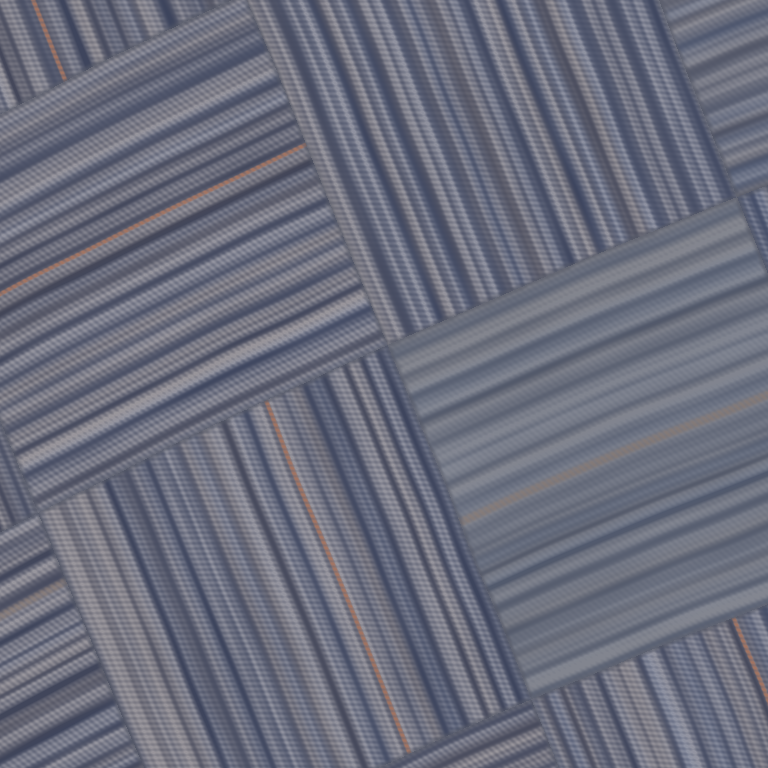
Reproduce this texture procedurally as a WebGL 1 fragment shader.

```glsl
precision highp float;
uniform vec2 u_resolution;

const float TAU = 6.2831853;

// Layout: one tile corner and the two tile edges, in canvas units
const vec2 CORNER = vec2(0.505, 0.551);
const vec2 EDGE_U = vec2(0.455, 0.205);
const vec2 EDGE_V = vec2(-0.187, 0.460);
const float FLOOR_BEND = 0.065;

// Pile: counts are per tile
const float BANDS = 11.0;
const float STRIPES = 17.0;
const float YARNS = 64.0;
const float STITCHES = 66.0;
const float STITCH_DEPTH = 0.26;
const float SEAM_WIDTH = 0.008;
const float ACCENT_WIDTH = 0.0055;

const vec3 NAVY = vec3(0.285, 0.300, 0.375);
const vec3 PALE = vec3(0.560, 0.555, 0.590);
const vec3 BLUE_SHIFT = vec3(-0.045, -0.014, 0.030);
const vec3 FADED = vec3(0.425, 0.455, 0.500);
const vec3 ORANGE = vec3(0.640, 0.455, 0.380);
const vec3 FADED_ORANGE = vec3(0.530, 0.475, 0.450);
const vec3 SEAM = vec3(0.335, 0.350, 0.405);

float hash(vec2 p) {
    p = fract(p * vec2(0.1731, 0.2379));
    p += dot(p, p.yx + 19.19);
    return fract((p.x + p.y) * p.x * 7.31);
}

float noise(vec2 p) {
    vec2 i = floor(p);
    vec2 f = fract(p);
    f = f * f * (3.0 - 2.0 * f);
    return mix(mix(hash(i), hash(i + vec2(1.0, 0.0)), f.x),
               mix(hash(i + vec2(0.0, 1.0)), hash(i + 1.0), f.x), f.y);
}

float cross2(vec2 a, vec2 b) {
    return a.x * b.y - a.y * b.x;
}

// Lightness across a tile: narrow stripes of drifting spacing and strength
float unevenStripes(float s, float seed) {
    float phase = TAU * (STRIPES * s + 1.3 * noise(vec2(s * 7.0, seed)));
    float strength = 0.16 + 0.20 * noise(vec2(s * 9.0, seed + 5.0));
    float broad = noise(vec2(s * 11.0, seed + 7.0)) - 0.5;
    float middle = noise(vec2(s * 36.0, seed + 11.0)) - 0.5;
    float fine = noise(vec2(s * YARNS, seed + 13.0)) - 0.5;
    return 0.5 + strength * (sin(phase) + 0.4 * cos(2.0 * phase))
         + 0.22 * broad + 0.5 * middle + 0.4 * fine;
}

// Lightness across a tile with regular bands, each split by a thin line
float evenStripes(float s, float seed) {
    float phase = TAU * BANDS * s;
    float yarn = noise(vec2(s * YARNS, seed)) - 0.5;
    return 0.5 + 0.30 * sin(phase) + 0.24 * cos(2.0 * phase)
         + 0.12 * sin(3.0 * phase) + 0.3 * yarn;
}

void main() {
    vec2 uv = gl_FragCoord.xy / u_resolution;
    vec2 p = uv - CORNER;
    p.y += FLOOR_BEND * p.x * p.x;
    vec2 grid = vec2(cross2(p, EDGE_V), cross2(EDGE_U, p)) / cross2(EDGE_U, EDGE_V);
    grid += 0.005 * (vec2(noise(grid * 5.0 + 40.0), noise(grid * 5.0 + 80.0)) - 0.5);
    vec2 cell = floor(grid);
    vec2 local = grid - cell;

    // Quarter turn on alternate tiles: x runs across the yarns, y along them
    float turned = mod(cell.x + cell.y, 2.0);
    vec2 pile = mix(local, local.yx, turned);
    float seed = floor(hash(cell + 23.0) * 90.0) + 3.0;

    // Variation between tiles
    float regular = step(0.0, min(cell.x, cell.y));
    float faded = turned * step(0.0, cell.x);
    float dulled = turned * step(cell.y, -0.5);

    // Stripes with slow change along the yarns
    float s = pile.x + 0.005 * (noise(vec2(pile.y * 4.0, seed)) - 0.5);
    float tone = mix(unevenStripes(s, seed), evenStripes(s, seed), regular * (1.0 - 0.5 * turned));
    tone += 0.18 * (noise(vec2(s * 46.0, pile.y * 6.0 + seed)) - 0.5);

    // Twisted stitches, strongest on the pale yarns
    float twist = sin(TAU * (pile.y * STITCHES + s * YARNS * 0.5));
    float yarnRib = sin(TAU * s * YARNS);
    float relief = STITCH_DEPTH * (0.6 * twist + 0.4 * yarnRib);
    tone += relief * smoothstep(-0.1, 0.7, tone) * (1.0 - 0.5 * faded);

    vec3 color = mix(NAVY, PALE, clamp(tone, -0.1, 1.1));
    float blueness = noise(vec2(s * 34.0, seed + 31.0));
    color += BLUE_SHIFT * (blueness * (0.6 + 0.5 * uv.x) - 0.25);
    color = mix(color, FADED, faded * (0.2 + 0.25 * dulled));

    // Single accent yarn, drifting from tile to tile
    float accentAt = 0.57 - 0.15 * (cell.x + 1.0) - 0.08 * cell.y;
    float width = ACCENT_WIDTH * (1.0 + dulled);
    float accent = 1.0 - smoothstep(width * 0.4, width * 1.5, abs(s - accentAt));
    accent *= (1.0 - regular) * (0.8 + 0.2 * twist) * (1.0 - 0.25 * dulled);
    color = mix(color, mix(ORANGE, FADED_ORANGE, dulled), accent);

    // Seams with ragged yarn ends
    vec2 toEdge = min(local, 1.0 - local);
    float ragged = SEAM_WIDTH * (0.6 + 0.8 * noise(grid * 45.0 + 200.0));
    float seam = 1.0 - smoothstep(0.0, ragged * 1.6, min(toEdge.x, toEdge.y));
    color = mix(color, SEAM, 0.6 * seam);

    // Soft soiling over the whole floor
    color *= 0.985 + 0.03 * noise(uv * 7.0 + 11.0);
    gl_FragColor = vec4(color, 1.0);
}
```
